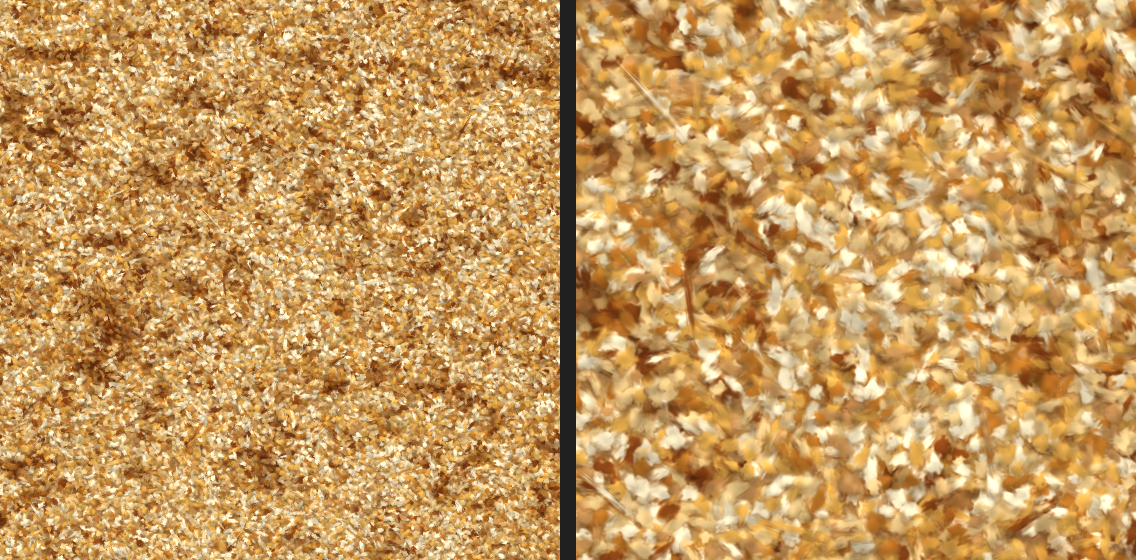
Left: the whole. Right: its middle third, enlarged.
This texture is drawn by a three.js fragment shader. Its source:

```glsl
#define LAYERS 5
#define GRAIN_CELLS 56.0
#define GRAIN_LENGTH 0.56
#define GRAIN_WIDTH 0.33
#define EDGE_SOFTNESS 0.0019
#define SHADOW_DEPTH 0.40
#define CLUMPING 0.60
#define SPECKLE 0.24

varying vec2 vUv;

vec4 hash4(vec2 p) {
  vec4 q = fract(p.xyxy * vec4(0.1031, 0.1030, 0.0973, 0.1099));
  q += dot(q, q.wzxy + 33.33);
  return fract((q.xxyz + q.yzzw) * q.zywx);
}

float noise(vec2 p) {
  vec2 i = floor(p);
  vec2 f = fract(p);
  f = f * f * (3.0 - 2.0 * f);
  float low = mix(hash4(i).x, hash4(i + vec2(1.0, 0.0)).x, f.x);
  float high = mix(hash4(i + vec2(0.0, 1.0)).x, hash4(i + vec2(1.0)).x, f.x);
  return mix(low, high, f.y);
}

// Wide, flattened mounds: low values are hollows
float mounds(vec2 p) {
  return 0.20 * noise(p * vec2(5.0, 8.0) + 3.7)
       + 0.35 * noise(p * vec2(14.0, 24.0) + 41.3)
       + 0.45 * noise(p * vec2(34.0, 52.0) + 87.1);
}

// Bran colours from dark husk to pale flour
vec3 branColor(float tone) {
  vec3 c = vec3(0.48, 0.24, 0.08);
  c = mix(c, vec3(0.66, 0.41, 0.14), step(0.06, tone));
  c = mix(c, vec3(0.69, 0.50, 0.29), step(0.19, tone));
  c = mix(c, vec3(0.80, 0.60, 0.27), step(0.30, tone));
  c = mix(c, vec3(0.83, 0.70, 0.47), step(0.52, tone));
  return mix(c, vec3(0.90, 0.84, 0.70), step(0.78, tone));
}

// Scatters one layer of overlapping flakes, each with a soft shadow below
void addFlakes(inout vec3 color, vec2 p, float cells, vec2 halfSize,
               float density, float light, float seed) {
  vec2 home = floor(p * cells);
  for (int y = 1; y >= -1; y--) {
    for (int x = -1; x <= 1; x++) {
      vec2 cell = home + vec2(float(x), float(y));
      vec4 place = hash4(cell + seed);
      vec4 look = hash4(cell + seed + 157.0);
      vec2 center = (cell + place.xy) / cells;
      float mound = mounds(center) - 0.5;
      if (place.w > density + CLUMPING * mound) continue;

      // Rotated frame, scaled so the flake outline is near radius one
      float angle = (place.z - 0.55) * 2.8;
      vec2 axis = vec2(cos(angle), sin(angle));
      vec2 size = halfSize * mix(vec2(0.55), vec2(1.25), look.xy) / cells;
      vec2 d = p - center;
      vec2 q = vec2(dot(d, axis), dot(d, vec2(-axis.y, axis.x))) / size;
      vec2 s = d + vec2(0.0006, 0.0024);
      s = vec2(dot(s, axis), dot(s, vec2(-axis.y, axis.x))) / size;

      // Ragged outline between an ellipse and a skewed diamond
      float chip = 0.9 * (noise(q * 1.9 + look.zw * 60.0) - 0.5);
      float diamond = abs(q.x + 0.25 * q.y) + 0.75 * abs(q.y);
      float radius = mix(length(q), diamond, look.w * 0.7) + chip;
      float shadow = smoothstep(1.5, 0.7, length(s) + chip);
      color *= mix(vec3(1.0), vec3(0.70, 0.58, 0.45), shadow * SHADOW_DEPTH);

      float mask = smoothstep(EDGE_SOFTNESS, -EDGE_SOFTNESS,
                              (radius - 1.0) * size.y);
      vec3 flake = branColor(look.z + 0.55 * mound);
      flake *= light * (0.95 + 0.13 * look.w + 0.06 * clamp(d.y / size.y, -1.0, 1.0));
      color = mix(color, flake, mask);
    }
  }
}

void main() {
  vec2 p = vUv;
  float mound = mounds(p);

  // Fine meal between the flakes
  float meal = noise(p * 130.0 + 19.0);
  vec3 color = mix(vec3(0.48, 0.27, 0.09), vec3(0.84, 0.67, 0.40),
                   clamp(meal * 0.8 + mound * 0.9 - 0.20, 0.0, 1.0));

  // Flakes get smaller and brighter toward the top of the heap
  for (int i = 0; i < LAYERS; i++) {
    float level = float(i) / float(LAYERS - 1);
    addFlakes(color, p, GRAIN_CELLS * mix(1.0, 1.6, level),
              vec2(GRAIN_LENGTH, GRAIN_WIDTH), mix(0.88, 0.60, level),
              mix(1.0, 1.05, level), 23.0 + 211.0 * float(i));
  }

  // A few thin straws
  addFlakes(color, p, 26.0, vec2(0.36, 0.045), 0.12, 1.04, 1301.0);

  // Shaded hollows and fine surface speckle
  float hollow = smoothstep(0.42, 0.20, mound);
  color *= mix(vec3(1.0), vec3(0.78, 0.67, 0.55), hollow);
  float speckle = 0.6 * noise(p * 210.0 + 7.0) + 0.4 * noise(p * 115.0 + 53.0);
  color *= 1.04 + SPECKLE * 2.0 * (speckle - 0.5);

  gl_FragColor = vec4(clamp(color, 0.0, 1.0), 1.0);
}
```
